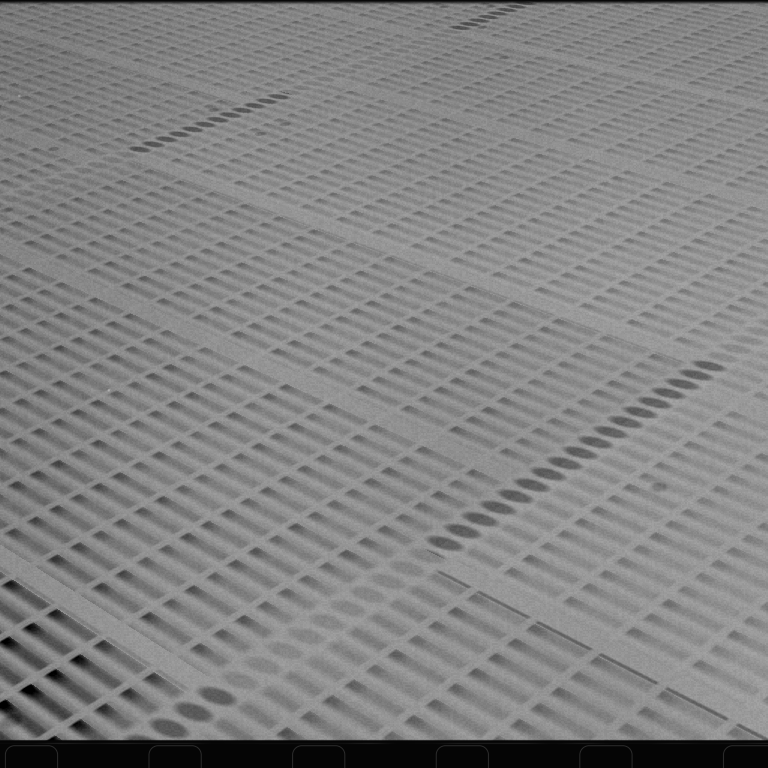
This texture is drawn by a WebGL 2 fragment shader. Its source:

```glsl
#version 300 es
precision highp float;
// Grey louvred grating panels receding in perspective, on grainy film with a black edge.
uniform vec2 u_resolution;
out vec4 outColor;

const float COLUMNS = 15.0;     // cells across one panel
const float ROWS = 28.0;        // slats along one panel
const float RIB_ROW = 12.0;     // row of the flat cross rib
const float PANEL_SHIFT = 18.0; // stagger between neighbouring strips
const float PALE = 0.605;
const float FAR_GREY = 0.545;
const float FILM_BLACK = 0.02;

float hash(vec2 p) {
  return fract(sin(dot(p, vec2(127.1, 311.7))) * 43758.5453);
}

float noise(vec2 p) {
  vec2 i = floor(p), f = fract(p);
  f = f * f * (3.0 - 2.0 * f);
  return mix(mix(hash(i), hash(i + vec2(1, 0)), f.x),
             mix(hash(i + vec2(0, 1)), hash(i + vec2(1, 1)), f.x), f.y);
}

// Soft-edged line of the given half width
float stroke(float d, float halfWidth, float blur) {
  return 1.0 - smoothstep(halfWidth - blur, halfWidth + blur, abs(d));
}

float roundBox(vec2 p, vec2 size, float radius) {
  vec2 d = abs(p) - size + radius;
  return length(max(d, 0.0)) + min(max(d.x, d.y), 0.0) - radius;
}

// Canvas point (y down) to cell coordinates on the tilted floor
vec2 floorCells(vec2 q) {
  float depth = q.y + 0.699 + 0.0435 * q.x;
  float across = (q.y - 1.095 + 0.67 * q.x) / depth;
  float along = (q.y - 0.4596 - 0.516 * q.x) / depth;
  return vec2((across + 0.864) / 0.0576, (along + 0.377) / 0.564 * ROWS + 0.5);
}

// Rounded slat: dark gap above, with a deeper shadow beside the bar
float slatShadow(vec2 f, float blur) {
  float gap = 1.0 - smoothstep(0.06, 0.36 + blur, abs(f.y - 0.22));
  float underside = 0.3 * smoothstep(0.65, 1.0, f.y);
  float corner = 1.0 - smoothstep(0.05, 0.45, f.x);
  return gap * (0.65 + 0.75 * corner) + underside;
}

// Interlocking teeth where two strips meet
float teeth(float d, float y, float blur) {
  float lean = d + 0.22 * (y - 0.5);
  float blob = length(vec2(lean / 0.3, (y - 0.45) / 0.42));
  return 1.0 - smoothstep(0.55, 1.05 + blur, blob);
}

float grating(vec2 q) {
  vec2 cell = floorCells(q);
  vec2 blur = fwidth(cell);
  float strip = floor(cell.x / COLUMNS);
  float odd = mod(strip, 2.0);
  float r = cell.y - odd * PANEL_SHIFT;
  float row = floor(mod(r, ROWS));
  vec2 f = fract(vec2(cell.x, r));
  vec2 id = floor(vec2(cell.x, r));

  // Overall light, a little different on each panel
  float tone = mix(FAR_GREY, PALE, smoothstep(0.0, 0.4, q.y));
  tone -= 0.035 * (1.0 - smoothstep(0.0, 0.35, q.x));
  tone += 0.03 * (hash(vec2(strip, floor(r / ROWS))) - 0.5);
  tone += 0.03 * (noise(q * 5.0) - 0.5);

  // Shadows deepen towards the near left corner
  float contrast = 0.10 + 0.12 * (1.0 - q.x) * smoothstep(0.0, 0.8, q.y);
  contrast += 0.24 * (1.0 - smoothstep(0.02, 0.28, length(q - vec2(0.0, 0.92))));
  contrast *= 0.85 + 0.3 * hash(id);

  // Flat seam and rib rows interrupt the slats
  float seam = 1.0 - step(0.5, row);
  float rib = 1.0 - step(0.5, abs(row - RIB_ROW));
  float shade = slatShadow(f, blur.y) * contrast * (1.0 - max(seam, rib));
  shade += seam * stroke(f.y - 0.88, 0.08, blur.y) * (0.08 + 0.14 * odd * q.y);
  shade += rib * 0.02;

  // Bars cover the slats
  float barDistance = abs(f.x - 0.5) - 0.5;
  float bar = stroke(barDistance, 0.065, max(blur.x, 0.025));
  shade = mix(shade, 0.005, bar * 0.9);

  // Tooth row, more open over part of each panel
  float joint = floor(cell.x / COLUMNS + 0.5);
  float d = cell.x - joint * COLUMNS;
  float t = fract(cell.y / ROWS);
  float nearJoint = mod(joint, 2.0);
  float exposed = mix(step(0.56, t), step(t, 0.65), nearJoint);
  float band = stroke(d, 0.36, 0.08);
  shade = mix(shade, teeth(d, f.y, blur.y) * mix(0.08, 0.23, exposed), band);

  // Sparse upright clips beside the joints
  float clip = step(0.965, hash(id + 7.3)) * step(abs(d), 3.0);
  vec2 clipOffset = (f - vec2(0.45, 0.5)) / vec2(0.16, 0.45);
  shade += clip * 0.12 * (1.0 - smoothstep(0.4, 1.0, length(clipOffset)));
  return tone - shade;
}

// Black film border with faint rounded perforation outlines
float filmEdge(vec2 q) {
  vec2 p = vec2((fract((q.x - 0.228) / 0.187 + 0.5) - 0.5) * 0.187, q.y - 1.0);
  float outline = stroke(roundBox(p, vec2(0.034, 0.029), 0.012), 0.0006, 0.0009);
  float scuff = stroke(q.y - 0.968, 0.0007, 0.001) * noise(vec2(q.x * 25.0, 2.0));
  return FILM_BLACK + 0.16 * outline + 0.10 * scuff;
}

void main() {
  vec2 q = gl_FragCoord.xy / u_resolution;
  q.y = 1.0 - q.y;
  float grey = grating(q);
  // Film grain and a few specks of dust
  grey += 0.045 * (hash(floor(q * 512.0)) - 0.5) + 0.025 * (noise(q * 260.0) - 0.5);
  vec2 speck = floor(q * 60.0);
  float dust = step(0.997, hash(speck + 3.1));
  grey += 0.12 * dust * (1.0 - smoothstep(0.05, 0.14, length(fract(q * 60.0) - 0.5)));
  grey = mix(FILM_BLACK, grey, smoothstep(0.0, 0.007, q.y));
  grey = mix(grey, filmEdge(q), smoothstep(0.9625, 0.965, q.y));
  outColor = vec4(vec3(clamp(grey, 0.0, 1.0)), 1.0);
}
```
